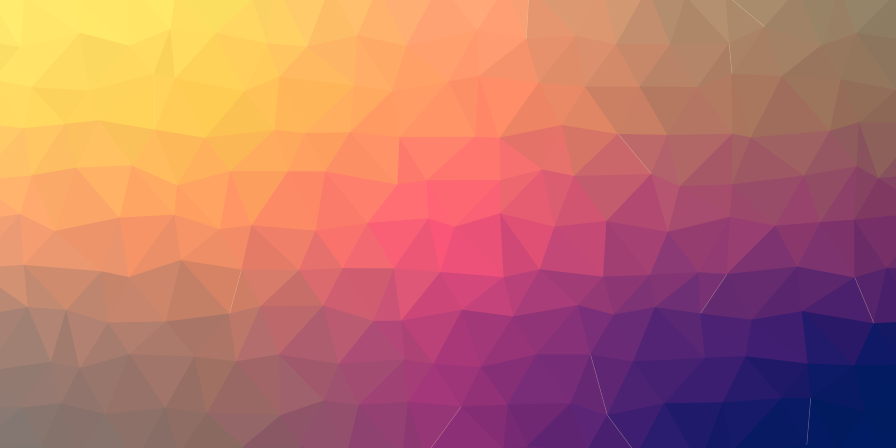
Reproduce this background procedurally as a WebGL 2 fragment shader.

```glsl
#version 300 es
precision highp float;
// Low-poly backdrop: jittered triangles, yellow through coral and plum to navy.

uniform vec2 u_resolution;
out vec4 fragColor;

const vec2 CELL = vec2(0.112, 0.1035);      // facet size, in canvas heights
const vec2 GRID_SHIFT = vec2(0.03, 0.09);   // position of the first vertex
const vec2 JITTER = vec2(0.66, 0.46);       // vertex scatter, in cells
const vec2 TONE_SCATTER = vec2(0.025, 0.035); // random shift of the colour lookup
const float FACET_CONTRAST = 0.02;          // random brightness per facet
const float SEAM_SHARE = 0.025;             // share of facets with a lit edge
const float SEAM_WIDTH = 0.0025;
const float SEAM_GLOW = 0.4;
const vec3 SEAM_COLOR = vec3(1.0, 0.88, 0.72);
const vec3 NAVY = vec3(0.005, 0.11, 0.38);

// Base colours from bottom to top
const vec3 RISE[5] = vec3[5](
    vec3(0.50, 0.45, 0.43), vec3(0.65, 0.50, 0.45), vec3(0.98, 0.62, 0.44),
    vec3(1.03, 0.83, 0.37), vec3(1.03, 0.92, 0.43));

// Colour shifts from left to right, added to the base
const vec3 DRIFT[5] = vec3[5](
    vec3(0.0, 0.01, 0.01), vec3(0.03, -0.04, -0.05), vec3(0.05, -0.27, 0.03),
    vec3(-0.31, -0.35, 0.01), vec3(-0.48, -0.42, -0.04));

float hash(vec2 p) {
    vec3 q = fract(vec3(p.xyx) * vec3(0.1031, 0.1030, 0.0973));
    q += dot(q, q.yzx + 33.33);
    return fract((q.x + q.y) * q.z);
}

// Blend of the two colour ramps; uv runs from 0 to 1 over the canvas
vec3 gradient(vec2 uv) {
    vec2 t = clamp(uv, 0.0, 1.0) * 4.0;
    ivec2 k = min(ivec2(t), ivec2(3));
    vec2 f = t - vec2(k);
    vec3 color = mix(RISE[k.y], RISE[k.y + 1], f.y)
               + mix(DRIFT[k.x], DRIFT[k.x + 1], f.x);
    float depth = 1.0 - smoothstep(0.08, 0.28, color.r);
    return clamp(mix(color, NAVY, depth), 0.0, 1.0);
}

// Grid vertex in canvas units; odd rows are moved by half a cell
vec2 vertex(vec2 id) {
    vec2 scatter = vec2(hash(id + 17.0), hash(id + 71.0)) - 0.5;
    vec2 offset = vec2(0.5 * mod(id.y, 2.0), 0.0);
    return (id + offset + scatter * JITTER) * CELL + GRID_SHIFT;
}

// Signed distance to the line a-b, positive on its left
float edgeDistance(vec2 p, vec2 a, vec2 b) {
    vec2 along = normalize(b - a);
    return dot(p - a, vec2(-along.y, along.x));
}

// Adds one anti-aliased facet: colour in rgb, coverage in a
void addFacet(inout vec4 sum, vec2 p, vec2 a, vec2 b, vec2 c, vec2 seed) {
    float pixel = 1.0 / u_resolution.y;
    float side = edgeDistance(p, c, a);
    float inside = min(side, min(edgeDistance(p, a, b), edgeDistance(p, b, c)));
    float cover = clamp(inside / pixel + 0.5, 0.0, 1.0);
    if (cover <= 0.0) return;

    // Flat tone, looked up near the centre of the facet
    vec2 center = (a + b + c) / 3.0;
    vec2 shift = vec2(hash(seed + 5.3), hash(seed + 23.9)) - 0.5;
    vec3 color = gradient(center * u_resolution.y / u_resolution + shift * TONE_SCATTER);
    color *= 1.0 + FACET_CONTRAST * (hash(seed + 63.1) - 0.5) * 2.0;

    float lit = step(hash(seed + 41.7), SEAM_SHARE);
    float seam = 1.0 - smoothstep(0.0, max(SEAM_WIDTH, pixel), abs(side));
    color = mix(color, SEAM_COLOR, lit * seam * SEAM_GLOW);
    sum += vec4(color, 1.0) * cover;
}

void main() {
    vec2 p = gl_FragCoord.xy / u_resolution.y;
    vec2 home = floor((p - GRID_SHIFT) / CELL);
    vec4 sum = vec4(0.0);

    // Each nearby cell is split in two along its shorter diagonal
    for (int j = -1; j <= 1; j++) {
        for (int i = -2; i <= 1; i++) {
            vec2 id = home + vec2(i, j);
            vec2 a = vertex(id);
            vec2 b = vertex(id + vec2(1.0, 0.0));
            vec2 c = vertex(id + vec2(0.0, 1.0));
            vec2 d = vertex(id + vec2(1.0, 1.0));
            bool evenRow = mod(id.y, 2.0) < 0.5;
            addFacet(sum, p, a, b, evenRow ? c : d, id);
            addFacet(sum, p, evenRow ? b : a, d, c, id + 100.5);
        }
    }
    fragColor = vec4(sum.rgb / max(sum.a, 0.001), 1.0);
}
```
